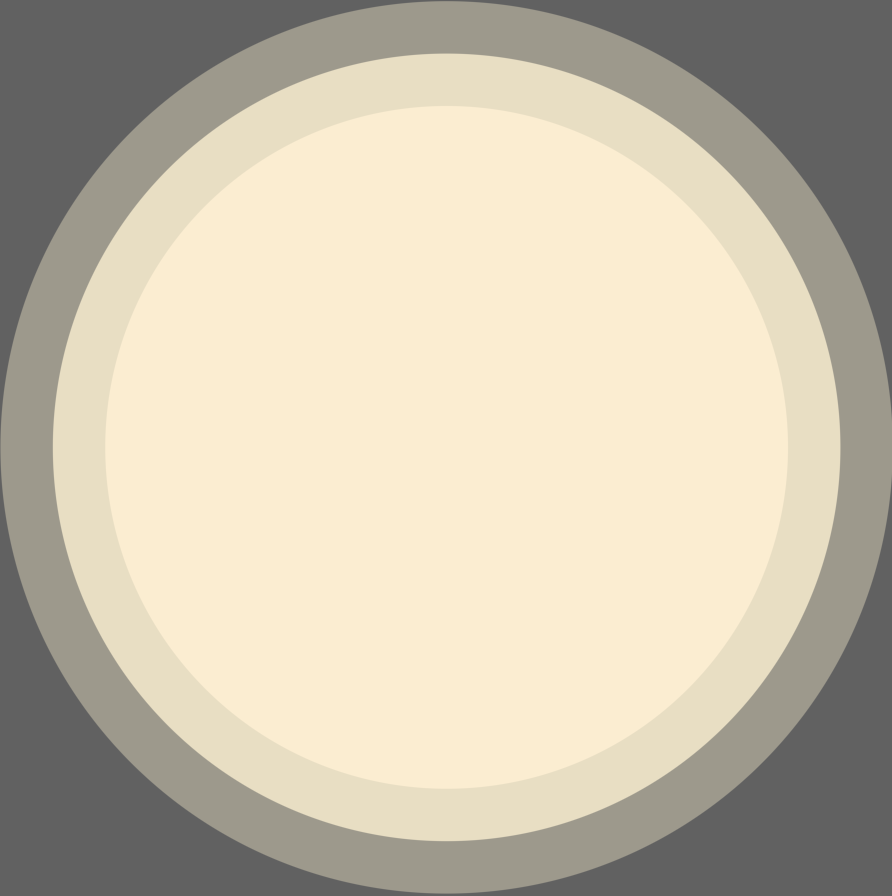
Give the GLSL for this background, as a Shadertoy shader.

```glsl
const vec3 SLATE = vec3(0.38, 0.38, 0.38);
const vec3 TAUPE = vec3(0.616, 0.6, 0.549);
const vec3 SAND  = vec3(0.91, 0.87, 0.765);
const vec3 CREAM = vec3(0.986, 0.93, 0.82);

// Signed distance to a circle around the origin
float circleDistance(vec2 p, float radius) {
    return length(p) - radius;
}

// Lay a soft-edged disc of the given colour over the base
vec3 paintDisc(vec3 base, vec3 colour, vec2 p, float radius, float edge) {
    float d = circleDistance(p, radius);
    return mix(base, colour, 1.0 - smoothstep(-edge, edge, d));
}

void mainImage(out vec4 fragColor, in vec2 fragCoord) {
    // Centred coordinates in units of the canvas height
    vec2 centre = vec2(0.0007, 0.0007);
    vec2 p = (fragCoord - 0.5 * iResolution.xy) / iResolution.y - centre;
    float edge = 0.75 / iResolution.y;

    // Concentric discs, largest first
    vec3 colour = SLATE;
    colour = paintDisc(colour, TAUPE, p, 0.498, edge);
    colour = paintDisc(colour, SAND, p, 0.4395, edge);
    colour = paintDisc(colour, CREAM, p, 0.381, edge);

    fragColor = vec4(colour, 1.0);
}
```
